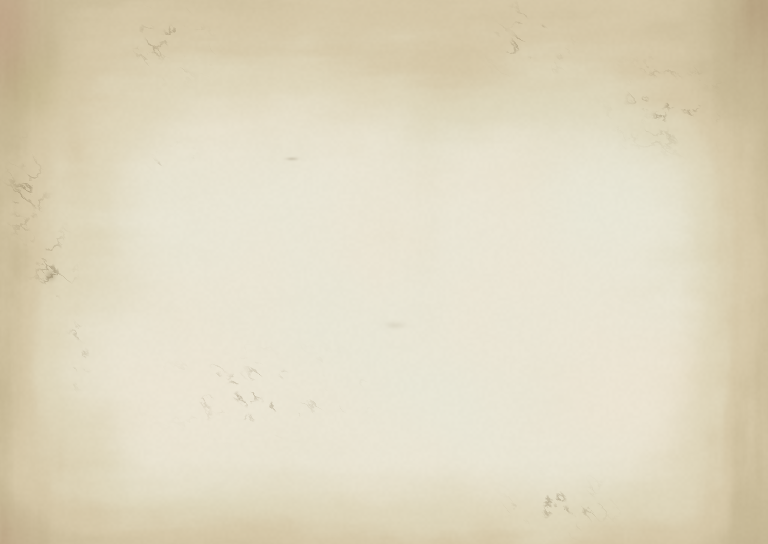
Write a Shadertoy shader that draws this texture.

```glsl
const vec3 PAPER = vec3(0.918, 0.899, 0.833);
const vec3 CREAM = vec3(0.872, 0.840, 0.735);
const vec3 TAN = vec3(0.838, 0.784, 0.660);
const vec3 KHAKI = vec3(0.780, 0.725, 0.590);
const vec3 BROWN = vec3(0.715, 0.635, 0.505);
const vec3 ROSE = vec3(0.745, 0.625, 0.520);
const vec3 OLIVE = vec3(0.740, 0.695, 0.510);
const vec3 INK = vec3(0.500, 0.440, 0.320);

// Edge stains in the order left, right, bottom, top
const vec4 EDGE_WIDTH = vec4(0.088, 0.078, 0.080, 0.170);
const vec4 EDGE_DEPTH = vec4(0.66, 0.62, 0.50, 0.53);
const vec4 EDGE_POWER = vec4(1.15, 1.50, 1.25, 1.50);
const float EDGE_WARP = 0.035;
const float BLOTCH = 0.16;
const float STREAK = 0.13;
const float SCRATCH = 0.40;

// Worn areas: centre, then radii
const int WEAR_COUNT = 9;
const vec4 WEAR[WEAR_COUNT] = vec4[](
    vec4(0.690, 0.925, 0.035, 0.050), vec4(0.870, 0.810, 0.050, 0.060),
    vec4(0.035, 0.640, 0.020, 0.070), vec4(0.070, 0.500, 0.020, 0.060),
    vec4(0.098, 0.350, 0.014, 0.045), vec4(0.340, 0.280, 0.085, 0.050),
    vec4(0.730, 0.070, 0.050, 0.035), vec4(0.220, 0.920, 0.040, 0.045),
    vec4(0.225, 0.690, 0.022, 0.030));

float hash(vec2 p) {
    vec3 q = fract(vec3(p.xyx) * 0.1031);
    q += dot(q, q.yzx + 33.33);
    return fract((q.x + q.y) * q.z);
}

float noise(vec2 p) {
    vec2 i = floor(p), f = fract(p);
    f = f * f * (3.0 - 2.0 * f);
    return mix(mix(hash(i), hash(i + vec2(1, 0)), f.x),
               mix(hash(i + vec2(0, 1)), hash(i + vec2(1, 1)), f.x), f.y);
}

float fbm(vec2 p) {
    float sum = 0.0, gain = 0.5;
    for (int i = 0; i < 5; i++) {
        sum += gain * noise(p);
        p = mat2(0.8, 0.6, -0.6, 0.8) * p * 2.03 + 17.3;
        gain *= 0.5;
    }
    return sum / 0.96875;
}

// Soft elliptical spot
float spot(vec2 uv, vec2 centre, vec2 radius) {
    vec2 d = (uv - centre) / radius;
    return exp(-dot(d, d));
}

vec3 agedColor(float age) {
    vec3 c = mix(PAPER, CREAM, smoothstep(0.0, 0.25, age));
    c = mix(c, TAN, smoothstep(0.22, 0.50, age));
    c = mix(c, KHAKI, smoothstep(0.48, 0.76, age));
    return mix(c, BROWN, smoothstep(0.74, 1.0, age));
}

float edgeStain(vec2 uv, vec2 p) {
    vec2 warp = vec2(fbm(p * 6.0), fbm(p * 5.0 + 41.0)) - 0.5;
    vec2 w = uv + 2.0 * EDGE_WARP * warp;
    vec4 d = max(vec4(w.x, 1.0 - w.x, w.y, 1.0 - w.y), 0.0);
    vec4 clean = 1.0 - EDGE_DEPTH * exp(-pow(d / EDGE_WIDTH, EDGE_POWER));
    return 1.0 - clean.x * clean.y * clean.z * clean.w;
}

// Thin broken flecks gathered in the worn areas
float scratches(vec2 uv, vec2 p) {
    float worn = 0.0;
    for (int i = 0; i < WEAR_COUNT; i++)
        worn = max(worn, spot(uv, WEAR[i].xy, WEAR[i].zw));
    vec2 q = mat2(0.8, 0.6, -0.6, 0.8) * p;
    float vein = 1.0 - abs(2.0 * fbm(q * vec2(30.0, 55.0)) - 1.0);
    float broken = smoothstep(0.50, 0.80, noise(q * 48.0 + 9.0));
    return worn * broken * smoothstep(0.86, 1.0, vein);
}

void mainImage(out vec4 fragColor, in vec2 fragCoord) {
    vec2 uv = fragCoord / iResolution.xy;
    vec2 p = fragCoord / iResolution.y;

    // Stained border and the broader discoloured corners
    float age = edgeStain(uv, p);
    age += 0.13 * spot(uv, vec2(0.05, 0.84), vec2(0.07, 0.10));
    age += 0.16 * spot(uv, vec2(0.88, 0.82), vec2(0.10, 0.10));
    age += 0.12 * spot(uv, vec2(0.60, 0.85), vec2(0.16, 0.07));
    age += 0.10 * spot(uv, vec2(0.02, 0.50), vec2(0.025, 0.14));

    // Cloudy fibres, with brushed streaks along the border
    float border = smoothstep(0.05, 0.45, age);
    float across = fbm(p * vec2(5.0, 32.0)) - 0.5;
    float along = fbm(p * vec2(34.0, 4.0) + 70.0) - 0.5;
    float sides = smoothstep(0.36, 0.47, abs(uv.x - 0.5));
    age += BLOTCH * (fbm(p * 7.0 + 23.0) - 0.47) * mix(0.65, 1.2, border);
    age += STREAK * mix(across, along, sides) * mix(0.35, 1.6, border);
    age += 0.05 * spot(uv, vec2(0.56, 0.54), vec2(0.025, 0.16));
    vec3 color = agedColor(clamp(age, 0.0, 1.0));

    // Local tints
    float cool = fbm(p * 3.5 + 8.0) - 0.5;
    color += cool * vec3(-0.025, 0.010, 0.018) * (1.0 - border);
    color = mix(color, ROSE, 0.65 * spot(uv, vec2(0.0, 0.96), vec2(0.045, 0.11)));
    color = mix(color, OLIVE, 0.32 * spot(uv, vec2(0.045, 0.84), vec2(0.04, 0.06)));
    color = mix(color, BROWN, 0.35 * spot(uv, vec2(1.0, 0.98), vec2(0.05, 0.09)));
    color = mix(color, ROSE, 0.30 * spot(uv, vec2(0.0), vec2(0.05, 0.06)));

    // Flecks, small marks and grain
    color = mix(color, INK, SCRATCH * scratches(uv, p));
    color = mix(color, INK, 0.30 * spot(uv, vec2(0.066, 0.493), vec2(0.006, 0.009)));
    color = mix(color, INK, 0.10 * spot(uv, vec2(0.515, 0.402), vec2(0.012, 0.006)));
    color = mix(color, INK, 0.22 * spot(uv, vec2(0.380, 0.708), vec2(0.007, 0.003)));
    color += 0.010 * (noise(p * 180.0) - 0.5);
    fragColor = vec4(color, 1.0);
}
```
